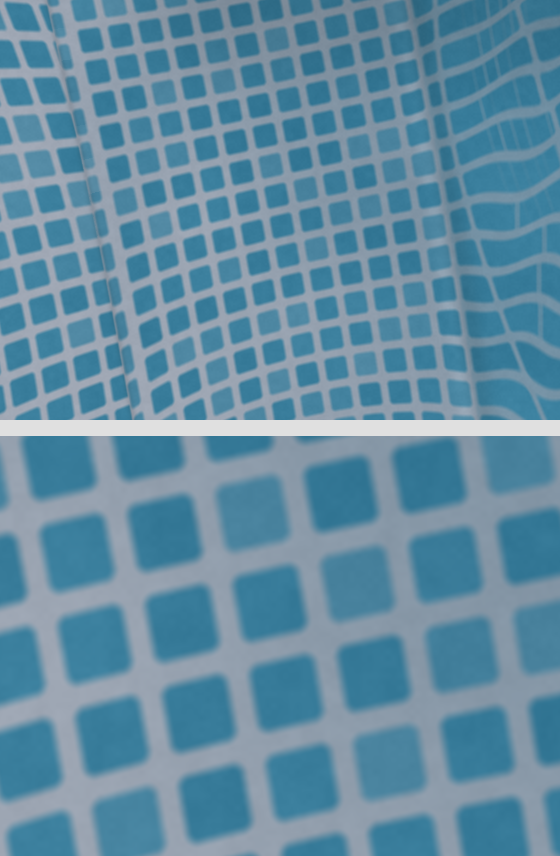
Top: the whole. Bottom: its middle third, enlarged.
A Shadertoy shader for this pattern:

```glsl
float hash(vec2 p) {
    return fract(sin(dot(p, vec2(127.1, 311.7))) * 43758.55);
}

float noise(vec2 p) {
    vec2 i = floor(p), f = fract(p);
    f = f * f * (3.0 - 2.0 * f);
    return mix(mix(hash(i), hash(i + vec2(1, 0)), f.x),
               mix(hash(i + vec2(0, 1)), hash(i + vec2(1, 1)), f.x), f.y);
}

// Soft rounded tile, 1 inside and 0 on the mesh between tiles
float tile(vec2 p, vec2 halfSize) {
    float radius = min(0.009, min(halfSize.x, halfSize.y));
    vec2 q = abs(p) - halfSize + radius;
    float d = length(max(q, 0.0)) + min(max(q.x, q.y), 0.0) - radius;
    return 1.0 - smoothstep(-0.0055, 0.0055, d);
}

// Tile spanning left..right inside a row
float spanTile(float x, float left, float right, float rowY) {
    return tile(vec2(x - 0.5 * (left + right), rowY),
                vec2(max(0.5 * (right - left), 0.003), 0.0275));
}

// Leaning, bowed grid of the middle panel; tile centres at integers
vec2 middleGrid(float x, float s) {
    float q = x - 0.608;
    float pitch = 0.0742 - 0.0035 * s;
    float u = (x - 0.566 - 0.184 * s - 0.007 * sin(3.1416 * s)) / pitch + 5.0;
    float rise = q * (-0.195 - 0.16 * s * s) + q * q * (-0.075 + 0.547 * s * s);
    float v = (s - 0.104 - rise) / 0.0747 + 1.0;
    float fold = max(x - 0.98, 0.0);
    v += 3.0 * fold * max(1.0 - 2.0 * s, 0.0);
    v += 0.5 * fold * sin(x * 31.0 + s * 9.0);
    return vec2(u, v);
}

// Steeper grid of the left panel
vec2 leftGrid(float x, float s) {
    float u = (x + 0.042 - 0.404 * s + 0.135 * s * s) / 0.0799;
    float v = (s - 0.13 - (0.07 - 0.5 * s) * (x - 0.139)) / 0.085;
    return vec2(u, v);
}

void mainImage(out vec4 fragColor, in vec2 fragCoord) {
    float x = fragCoord.x / iResolution.y;
    float s = 1.0 - fragCoord.y / iResolution.y;
    vec2 p = vec2(x, s);
    vec2 grid = middleGrid(x, s);
    vec2 id = floor(grid + 0.5);
    vec2 local = grid - id;
    float rowY = local.y * 0.0747;

    // Middle panel
    float blue = tile(local * vec2(0.0725, 0.0747), vec2(0.0268, 0.0275));
    blue *= step(-0.5, grid.x);

    // Left panel with a narrow strip of squeezed tiles at its seam
    vec2 leftCell = leftGrid(x, s);
    vec2 leftId = floor(leftCell + 0.5);
    float leftBlue = tile((leftCell - leftId) * vec2(0.0799, 0.085), vec2(0.0312, 0.0315));
    float leftSide = 1.0 - smoothstep(-1.2, -1.1, grid.x);
    float stripY = (fract(grid.y + 0.1) - 0.5) * 0.0747;
    float strip = tile(vec2((grid.x + 0.93) * 0.0725, stripY), vec2(0.013, 0.029));
    blue = max(blue, 0.85 * strip * (1.0 - leftSide));
    blue = mix(blue, leftBlue, leftSide);
    id = mix(id, leftId + 40.0, step(grid.x, -1.15));

    // Right panel: squeezed column, then wide folded tiles
    float foldSide = smoothstep(10.42, 10.56, grid.x);
    float crease = x - (grid.x - 10.5) * (0.0742 - 0.0035 * s);
    float wideLeft = 1.036 + 0.26 * pow(max(s, 0.0), 1.7);
    float wideRight = 1.236 + 0.28 * s + 0.03 * (hash(vec2(id.y, 3.0)) - 0.5);
    float folded = spanTile(x, crease + 0.006, wideLeft - 0.006, rowY);
    folded = max(folded, spanTile(x, wideLeft + 0.006, wideRight - 0.007, rowY));
    folded = max(folded, spanTile(x, wideRight + 0.007, wideRight + 0.15, rowY));
    for (int k = 0; k < 6; k++) {
        float n = float(k);
        float stripeX = wideLeft + 0.055 + 0.03 * n + 0.09 * s + 0.012 * hash(vec2(n, 8.0));
        float strength = 0.55 * hash(vec2(n, id.y)) * (1.0 - smoothstep(0.3, 0.6, s));
        folded *= 1.0 - strength * (1.0 - smoothstep(0.001, 0.008, abs(x - stripeX)));
    }
    // A few lower rows are split by one more line
    float splitX = 1.2 + 0.14 * hash(vec2(id.y, 17.0));
    folded *= 1.0 - 0.6 * step(0.6, hash(vec2(id.y, 5.0))) * step(5.5, id.y)
            * (1.0 - smoothstep(0.002, 0.01, abs(x - splitX)));
    blue = mix(blue, folded, foldSide);
    id.x = mix(id.x, 11.0, foldSide);

    // Tile and mesh colours, with uneven light and fading
    float cloud = noise(p * 4.0 + 3.0);
    float fade = hash(floor(id + 0.5));
    float leftLight = 1.0 - smoothstep(0.15, 0.6, x);
    vec3 tileColor = mix(vec3(0.17, 0.44, 0.56), vec3(0.26, 0.54, 0.66),
                         0.45 * cloud + 0.3 * fade + 0.25 * leftLight);
    vec3 meshColor = mix(vec3(0.43, 0.53, 0.60), vec3(0.63, 0.66, 0.71),
                         clamp(1.05 - 0.75 * x + 0.25 * s + 0.3 * (cloud - 0.5), 0.0, 1.0));
    meshColor = mix(meshColor, vec3(0.43, 0.57, 0.65), 0.6 * foldSide);
    float worn = 0.22 * smoothstep(0.6, 1.0, fade) * (1.0 - foldSide);
    vec3 color = mix(meshColor, tileColor, blue * (0.97 - worn));

    // Rounded shading along the crease and seam
    float ridge = exp(-pow((grid.x - 10.1) * 3.5, 2.0));
    color += 0.06 * ridge * (1.0 - 0.6 * blue);
    color *= 1.0 - 0.09 * exp(-pow((grid.x - 10.7) * 2.5, 2.0));
    color *= 1.0 - 0.10 * exp(-pow((grid.x + 1.12) * 9.0, 2.0));
    color *= 1.0 - 0.10 * (1.0 - smoothstep(0.0, 0.3, s)) * smoothstep(0.1, 0.6, x);
    color += 0.018 * (noise(p * 65.0) - 0.5) + 0.012 * (noise(p * 210.0) - 0.5);
    fragColor = vec4(clamp(color, 0.0, 1.0), 1.0);
}
```
